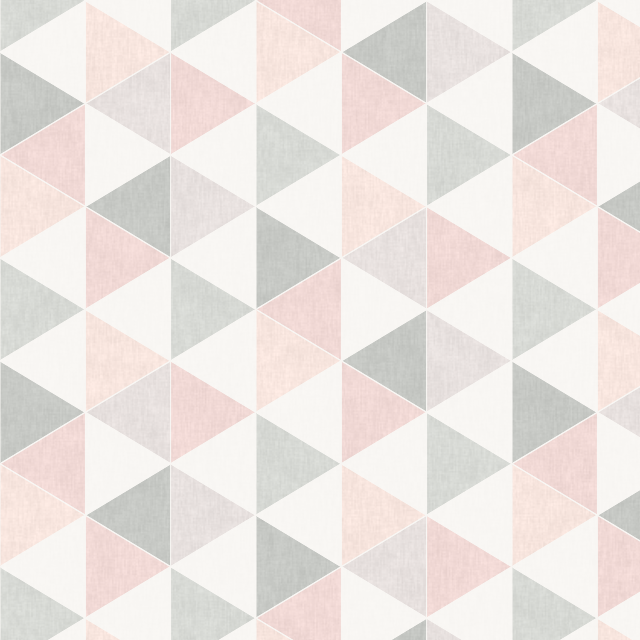
Reproduce this pattern procedurally as a Shadertoy shader.

```glsl
// Pastel triangle tiling on a skewed triangular lattice with fine pale seams.
// Columns are cut into left and right pointing triangles; a three column colour
// cycle repeats with a half drop, and layered noise adds a woven linen grain.

const float COLUMNS = 7.5;          // triangle columns across the canvas
const float HALF_SIDE = 0.0804;     // half of a vertical triangle side
const float TOP_OFFSET = 0.001;     // lattice start below the top edge
const float DIAGONAL_SEAM = 0.0011; // half widths of the seams
const float VERTICAL_SEAM = 0.0008;
const float DYED_GRAIN = 0.075;     // grain strength on coloured cloth
const float CREAM_GRAIN = 0.016;    // grain strength on plain cloth
const float MOTTLE = 0.02;

const int CREAM = 0, LIGHT = 1, DARK = 2, ROSE = 3, PEACH = 4, LILAC = 5;

const vec3 PALETTE[6] = vec3[6](
    vec3(0.974, 0.966, 0.954),
    vec3(0.842, 0.850, 0.832),
    vec3(0.778, 0.786, 0.770),
    vec3(0.944, 0.850, 0.836),
    vec3(0.970, 0.898, 0.870),
    vec3(0.906, 0.880, 0.872));

// Six triangles down each of three neighbouring columns.
const int CYCLE[18] = int[18](
    LIGHT, CREAM, DARK, ROSE, PEACH, CREAM,
    CREAM, PEACH, LILAC, CREAM, DARK, ROSE,
    LIGHT, CREAM, ROSE, CREAM, LILAC, CREAM);

float hash(vec2 p) {
    vec3 q = fract(vec3(p.xyx) * 0.1031);
    q += dot(q, q.yzx + 33.33);
    return fract((q.x + q.y) * q.z);
}

float noise(vec2 p) {
    vec2 i = floor(p), f = fract(p);
    f = f * f * (3.0 - 2.0 * f);
    return mix(mix(hash(i), hash(i + vec2(1, 0)), f.x),
               mix(hash(i + vec2(0, 1)), hash(i + vec2(1, 1)), f.x), f.y);
}

// Upright and crossing threads with small flecks, centred on zero.
float linen(vec2 p) {
    float warp = noise(p * vec2(420.0, 75.0)) - 0.5;
    float weft = noise(p * vec2(95.0, 400.0) + 37.0) - 0.5;
    float fleck = noise(p * 380.0 + 91.0) - 0.5;
    return 0.45 * warp + 0.25 * weft + 0.3 * fleck;
}

// Colour index of a triangle; every third column drops by three triangles.
int triangleColour(float column, float row) {
    float group = floor(column / 3.0);
    int across = int(column - 3.0 * group);
    int down = int(mod(row - 3.0 * group, 6.0));
    return CYCLE[across * 6 + down];
}

void mainImage(out vec4 fragColor, in vec2 fragCoord) {
    vec2 uv = fragCoord / iResolution.y;
    float pixel = 1.0 / iResolution.y;

    // Lattice cell: columns run right, half sides run down.
    vec2 lattice = vec2(uv.x * COLUMNS, (1.0 - uv.y - TOP_OFFSET) / HALF_SIDE);
    vec2 cell = floor(lattice), local = fract(lattice);

    // The diagonal of each cell separates two triangles.
    bool falling = mod(cell.x + cell.y, 2.0) > 0.5;
    float diagonal = falling ? local.x : 1.0 - local.x;
    float row = cell.y + step(diagonal, local.y);
    bool pointsRight = mod(cell.x + row, 2.0) < 0.5;

    // Distances to the slanted sides and to the upright base.
    float slope = HALF_SIDE * COLUMNS;
    float slantDistance = abs(local.y - diagonal) * HALF_SIDE / sqrt(1.0 + slope * slope);
    float baseDistance = (pointsRight ? local.x : 1.0 - local.x) / COLUMNS;
    float seamDistance = min(slantDistance - DIAGONAL_SEAM, baseDistance - VERTICAL_SEAM);
    float cloth = smoothstep(-0.5 * pixel, 0.5 * pixel, seamDistance);

    // Dyed cloth carries stronger grain than the cream cloth and seams.
    int index = triangleColour(cell.x, row);
    float dyed = index == CREAM ? 0.0 : cloth;
    vec3 colour = mix(PALETTE[CREAM], PALETTE[index], cloth);
    colour += linen(uv) * mix(CREAM_GRAIN, DYED_GRAIN, dyed);
    colour += (noise(uv * 38.0) - 0.5) * MOTTLE * dyed;

    fragColor = vec4(clamp(colour, 0.0, 1.0), 1.0);
}
```
